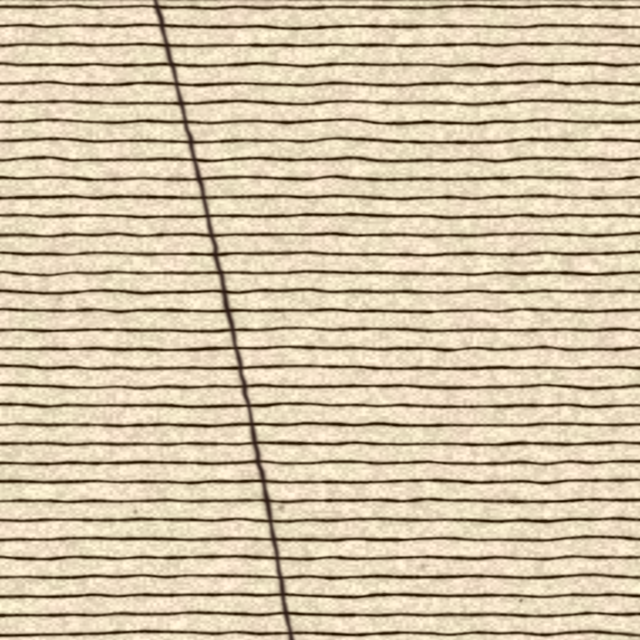
Reproduce this pattern procedurally as a WebGL 2 fragment shader.

```glsl
#version 300 es
precision highp float;
// Aged cream paper ruled with 34 thin, wavering ink lines and crossed by one
// steep, slightly bowed stroke. Ink is summed as a darkness value from soft
// line profiles, grain and specks, then mapped from paper to ink colour.

uniform vec2 u_resolution;
out vec4 fragColor;

// Colours
const vec3 PAPER = vec3(0.98, 0.92, 0.81);
const vec3 INK = vec3(0.16, 0.09, 0.00);
const vec3 STROKE_INK = vec3(0.17, 0.10, 0.08);
const vec3 PINK_TINT = vec3(0.012, -0.008, 0.010);

// Ruled lines, in canvas units
const float LINE_PITCH = 0.02963;
const float FIRST_LINE = 0.0104;
const float LINE_RADIUS = 0.0028;
const float LINE_STRENGTH = 0.86;
const float SHARED_WAVE = 0.0045;
const float ROW_WAVE = 0.0032;
const float ROW_JITTER = 0.0010;

// Steep stroke
const float STROKE_TOP = 0.2435;
const float STROKE_BOTTOM = 0.4545;
const float STROKE_BOW = 0.011;
const float STROKE_RADIUS = 0.0047;
const float STROKE_STRENGTH = 0.86;
const float STROKE_JOG = 0.0035;

// Paper wear
const float GRAIN_MEAN = 0.05;
const float GRAIN_AMOUNT = 0.27;
const float EDGE_STRENGTH = 0.45;
const int SPECK_COUNT = 8;
const float SPECK_STRENGTH = 0.5;

// Integer hash to 0..1
float hash(vec2 cell) {
    uvec2 q = uvec2(ivec2(cell)) * uvec2(1597334677u, 3812015801u);
    uint n = (q.x ^ q.y) * 1597334677u;
    n = (n ^ (n >> 15)) * 2246822519u;
    n ^= n >> 13;
    return float(n >> 8) / 16777216.0;
}

// Smooth value noise, 0..1
float noise(vec2 p) {
    vec2 cell = floor(p);
    vec2 f = fract(p);
    f = f * f * (3.0 - 2.0 * f);
    float low = mix(hash(cell), hash(cell + vec2(1, 0)), f.x);
    float high = mix(hash(cell + vec2(0, 1)), hash(cell + vec2(1, 1)), f.x);
    return mix(low, high, f.y);
}

// Soft profile, never narrower than a pixel
float softLine(float dist, float radius, float pixel) {
    float r = max(radius, 0.7 * pixel);
    return exp(-dist * dist / (r * r)) * radius / r;
}

float ruledLines(vec2 uv, float pixel) {
    // Neighbouring rows share most of their waver
    float y = uv.y - FIRST_LINE;
    y -= SHARED_WAVE * (noise(vec2(uv.x * 13.0, uv.y * 5.0)) - 0.5);
    float row = round(y / LINE_PITCH);
    float waver = ROW_WAVE * (noise(vec2(uv.x * 27.0, row * 7.0 + 40.0)) - 0.5);
    waver += ROW_JITTER * (hash(vec2(row, 91.0)) - 0.5);
    // Uneven ink along each row
    float flow = noise(vec2(uv.x * 60.0, row * 5.0 + 300.0));
    float fade = noise(vec2(uv.x * 9.0, row * 3.0 + 700.0));
    float radius = LINE_RADIUS * mix(0.84, 1.16, flow);
    float strength = LINE_STRENGTH * mix(0.82, 1.16, 0.5 * (flow + fade));
    return strength * softLine(y - row * LINE_PITCH - waver, radius, pixel);
}

float steepStroke(vec2 uv, float pixel) {
    float x = mix(STROKE_BOTTOM, STROKE_TOP, uv.y);
    x += 4.0 * STROKE_BOW * uv.y * (1.0 - uv.y);
    x += STROKE_JOG * (noise(vec2(uv.y * 65.0, 17.0)) - 0.5);
    float flow = noise(vec2(uv.y * 50.0, 53.0));
    float radius = STROKE_RADIUS * mix(0.8, 1.15, flow);
    return STROKE_STRENGTH * mix(0.85, 1.1, flow) * softLine(uv.x - x, radius, pixel);
}

float specks(vec2 uv) {
    float sum = 0.0;
    for (int i = 0; i < SPECK_COUNT; i++) {
        float id = float(i);
        vec2 center = vec2(hash(vec2(id, 211.0)), hash(vec2(id, 223.0)));
        float size = mix(0.003, 0.010, hash(vec2(id, 227.0)));
        vec2 d = (uv - center) / size;
        float ragged = mix(0.5, 1.2, noise(uv * 180.0));
        sum += SPECK_STRENGTH * ragged * exp(-dot(d, d)) * 0.003 / size;
    }
    return sum;
}

void main() {
    vec2 uv = gl_FragCoord.xy / u_resolution;
    float pixel = 1.0 / min(u_resolution.x, u_resolution.y);

    // Grain at two scales, stretched a little sideways
    float grain = 0.65 * noise(uv * vec2(190.0, 250.0)) + 0.35 * noise(uv * vec2(70.0, 110.0) + 500.0);
    float dark = GRAIN_MEAN + GRAIN_AMOUNT * (grain - 0.5) + specks(uv);

    // Ruled ink and the worn top edge
    float edge = EDGE_STRENGTH * softLine(1.0 - uv.y, 0.0025, pixel);
    dark += ruledLines(uv, pixel) + edge * mix(0.5, 1.0, noise(uv * 30.0));

    vec3 paper = PAPER + PINK_TINT * (2.0 * noise(uv * 22.0 + 80.0) - 1.0);
    vec3 color = mix(paper, INK, min(dark, 1.0));
    color = mix(color, STROKE_INK, clamp(steepStroke(uv, pixel), 0.0, 1.0));
    fragColor = vec4(clamp(color, 0.0, 1.0), 1.0);
}
```
